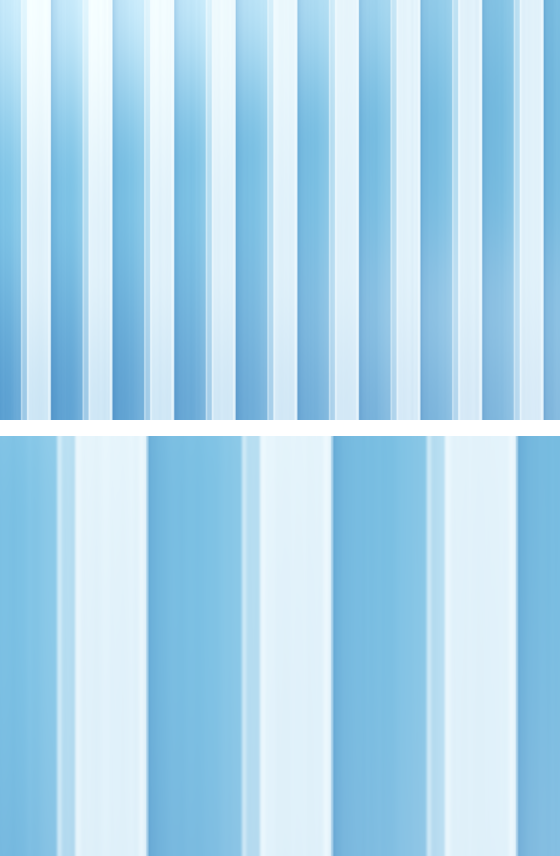
Top, the full canvas; bottom, a detail of the centre.
This pattern is drawn by a Shadertoy shader. Its source:

```glsl
// Vertical blue and white stripes, about nine across, each with a shaded left
// edge, a pale bevel and a bright rim. Stripes come from one repeated profile;
// a slow wash of light from the upper left and fine streaks vary them.

float hash(float n) {
    return fract(sin(n * 12.9898) * 43758.5453);
}

float noise(float x) {
    float i = floor(x);
    return mix(hash(i), hash(i + 1.0), smoothstep(0.0, 1.0, x - i));
}

// Soft-edged step at position e
float edge(float e, float x, float soft) {
    return smoothstep(e - soft, e + soft, x);
}

// Thin bright line centred on c
float line(float c, float x, float width) {
    float d = (x - c) / width;
    return exp(-d * d);
}

// Blue face: light at the top left, deep at the lower left, hazy at the right
vec3 blueWash(vec2 uv) {
    vec3 low = mix(vec3(0.37, 0.64, 0.83), vec3(0.53, 0.74, 0.88), uv.x);
    vec3 middle = mix(vec3(0.51, 0.78, 0.91), vec3(0.47, 0.74, 0.88), uv.x);
    vec3 color = mix(low, middle, smoothstep(0.0, 0.55, uv.y));
    float glow = smoothstep(0.5 + 0.25 * uv.x, 1.05, uv.y) * (1.0 - smoothstep(0.2, 1.15, uv.x));
    color = mix(color, vec3(0.80, 0.93, 0.99), glow);
    vec2 haze = (uv - vec2(0.82, 0.27)) / vec2(0.3, 0.2);
    return mix(color, vec3(0.64, 0.81, 0.92), 0.55 * exp(-dot(haze, haze)));
}

// White face under the same light
vec3 whiteWash(vec2 uv) {
    vec3 low = mix(vec3(0.80, 0.90, 0.96), vec3(0.85, 0.92, 0.97), uv.x);
    vec3 color = mix(low, vec3(0.88, 0.945, 0.98), smoothstep(0.0, 0.4, uv.y));
    float glow = smoothstep(0.4, 1.0, uv.y) * (1.0 - smoothstep(0.1, 0.95, uv.x));
    return mix(color, vec3(0.96, 0.995, 1.0), glow);
}

void mainImage(out vec4 fragColor, in vec2 fragCoord) {
    vec2 uv = fragCoord / iResolution.xy;

    // Position within the stripe, 0 at the left edge of the blue face
    float period = 0.11;
    float column = (uv.x - 0.0911) / period;
    float x = fract(column);
    float soft = max(0.012, 0.75 / (iResolution.x * period));

    vec3 blue = blueWash(uv);
    vec3 white = whiteWash(uv);

    // Shadow cast on the blue face, fading to the right
    float shade = 0.65 * exp(-x * 7.0) + 0.45 * exp(-x * 45.0);
    vec3 face = blue * (1.0 - shade * vec3(0.20, 0.13, 0.07));
    face = mix(face, white, 0.12 * smoothstep(0.3, 0.5, x));

    // Pale bevel, then the white face
    vec3 bevel = mix(blue, white, 0.56);
    vec3 color = mix(face, bevel, edge(0.51, x, soft));
    color = mix(color, white, edge(0.61, x, soft));

    // Bright bevel lines and right rim
    float shine = 0.35 * line(0.525, x, 0.013) + 0.5 * line(0.625, x, 0.016);
    shine += 0.65 * line(0.968, x, 0.018);
    color = mix(color, vec3(0.95, 0.985, 1.0), shine);

    // Fine vertical streaks, slightly different in every stripe
    float streak = noise(column * 22.0) + 0.6 * noise(column * 47.0 + 9.0) - 0.8;
    color += 0.016 * streak * vec3(1.0, 0.7, 0.5);

    // Smooth the sharp border between rim and next shadow
    vec3 border = mix(white, blue * vec3(0.80, 0.88, 0.94), 0.5);
    color = mix(color, border, 1.0 - smoothstep(0.0, soft, min(x, 1.0 - x)));

    fragColor = vec4(clamp(color, 0.0, 1.0), 1.0);
}
```
